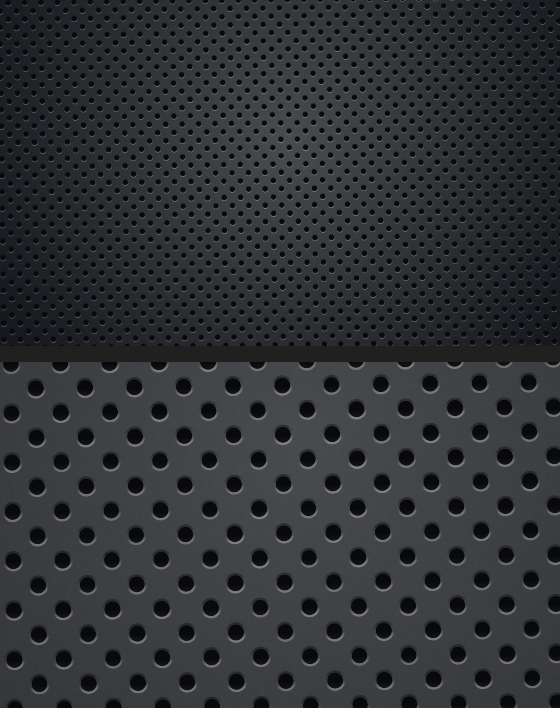
Top: the whole. Bottom: its middle third, enlarged.
Give the GLSL for this pattern, as a Shadertoy shader.

```glsl
// Dark metal sheet with staggered round perforations and a soft central glow.
// A slightly tilted two-site lattice gives the nearest hole; distance functions
// shade the hole, its bright lower lip and its faint dark upper lip.

#define ROWS 21.06                     // lattice periods over the canvas height
#define TILT 0.012                     // lattice rotation in radians
#define LATTICE_SHIFT vec2(-0.067, -0.023)
#define HOLE_RADIUS 0.158              // in lattice periods
#define LIP_WIDTH 0.048
#define LIP_LIGHT 0.20
#define GLOW_CENTER vec2(0.02, 0.09)   // from the middle, in canvas heights
#define GLOW_REACH 0.95
#define METAL_BRIGHT vec3(0.287, 0.294, 0.310)
#define METAL_DARK vec3(0.092, 0.097, 0.116)
#define HOLE_COLOR vec3(0.032, 0.034, 0.050)
#define GRAIN 0.008

float hash(vec2 cell) {
    vec3 h = fract(vec3(cell.xyx) * 0.1031);
    h += dot(h, h.yzx + 33.33);
    return fract((h.x + h.y) * h.z);
}

// Returns the offset from the nearest hole (xy) and its lattice site (zw).
vec4 nearestHole(vec2 p) {
    vec2 siteA = floor(p + 0.5);
    vec2 siteB = floor(p) + 0.5;
    vec2 a = p - siteA, b = p - siteB;
    return dot(a, a) < dot(b, b) ? vec4(a, siteA) : vec4(b, siteB);
}

vec3 sheetColor(vec2 pos) {
    float falloff = clamp(length(pos - GLOW_CENTER) / GLOW_REACH, 0.0, 1.0);
    float grain = hash(floor((pos + 2.0) * 316.0)) - 0.5;
    return mix(METAL_BRIGHT, METAL_DARK, falloff) + GRAIN * grain;
}

void mainImage(out vec4 fragColor, in vec2 fragCoord) {
    vec2 pos = (fragCoord - 0.5 * iResolution.xy) / iResolution.y;
    float pixel = ROWS / iResolution.y;

    // Tilted, staggered lattice
    float c = cos(TILT), s = sin(TILT);
    vec2 q = pos - LATTICE_SHIFT;
    vec2 p = ROWS * vec2(c * q.x + s * q.y, c * q.y - s * q.x);
    vec4 hole = nearestHole(p);
    float variation = hash(hole.zw + 100.0) - 0.5;

    // Signed distance to the hole edge, and which way that edge faces
    float r = length(hole.xy);
    float edge = r - HOLE_RADIUS - 0.008 * variation;
    float facing = dot(hole.xy / max(r, 0.001), normalize(vec2(0.15, -1.0)));

    // Lips: lit below, shaded above
    vec3 color = sheetColor(pos);
    float lip = 1.0 - smoothstep(-0.5 * pixel, 0.5 * pixel, edge - LIP_WIDTH);
    float lit = smoothstep(0.05, 0.85, facing);
    float shaded = smoothstep(0.1, 0.9, -facing);
    color += lip * lit * LIP_LIGHT * (1.0 + 0.3 * variation);
    color *= 1.0 - 0.35 * lip * shaded;

    // Hole interior, a little lighter toward its lit lower wall
    float inside = 1.0 - smoothstep(-0.5 * pixel, 0.5 * pixel, edge);
    float wall = smoothstep(0.0, HOLE_RADIUS, -hole.y);
    vec3 interior = HOLE_COLOR + 0.04 * wall;
    color = mix(color, interior, inside);

    fragColor = vec4(color, 1.0);
}
```
